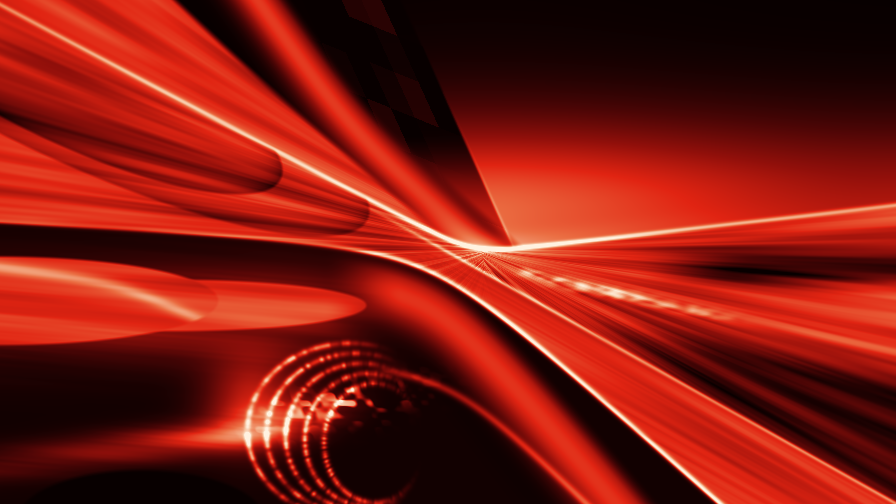
Give the GLSL for this background, as a Shadertoy shader.

```glsl
// Abstract red light trails that sweep through a hub, over a dark glowing sky.
// Bent lines and ellipses cut the canvas into layers of scalar "heat"; fan-shaped
// noise streaks them and a colour ramp turns the heat into light.

const vec2 HUB = vec2(0.96, 0.505);  // where the trails converge
const float EDGE = 0.004;            // softness of layer edges
const float STREAK_FREQ = 26.0;      // streaks per radian of the fan
const float STREAK_GAIN = 0.62;
const float SKY_HEAT = 0.66;
const vec3 BLACK = vec3(0.03, 0.0, 0.0);
const vec3 MAROON = vec3(0.29, 0.02, 0.02);
const vec3 CRIMSON = vec3(0.57, 0.06, 0.04);
const vec3 RED = vec3(0.88, 0.14, 0.07);
const vec3 ORANGE = vec3(0.92, 0.43, 0.26);
const vec3 CREAM = vec3(0.96, 0.75, 0.61);
const vec3 WHITE = vec3(1.0, 0.95, 0.88);

float hash(vec2 p) { return fract(sin(dot(p, vec2(127.1, 311.7))) * 43758.5); }

float noise(vec2 p) {
    vec2 i = floor(p), f = fract(p);
    f = f * f * (3.0 - 2.0 * f);
    return mix(mix(hash(i), hash(i + vec2(1, 0)), f.x),
               mix(hash(i + vec2(0, 1)), hash(i + 1.0), f.x), f.y);
}

float fbm(vec2 p) {
    return 0.55 * noise(p) + 0.3 * noise(p * vec2(2.3, 1.4) + 7.0) + 0.15 * noise(p * vec2(5.1, 2.0) + 19.0);
}

// Smooth step from a to b, in either direction
float fade(float a, float b, float x) {
    x = clamp((x - a) / (b - a), 0.0, 1.0);
    return x * x * (3.0 - 2.0 * x);
}

float inside(float d, float soft) { return fade(soft, -soft, d); }
float glow(float d, float w) { return exp(-d * d / (w * w)); }

// Signed distance to a line that bends between two slopes (positive above)
float bend(vec2 p, vec2 knee, float slopeL, float slopeR, float width) {
    p -= knee;
    float r = length(vec2(p.x, width));
    float mean = 0.5 * (slopeL + slopeR), turn = 0.5 * (slopeR - slopeL);
    float slope = mean + turn * p.x / r;
    return (p.y - mean * p.x - turn * (r - width)) * inversesqrt(1.0 + slope * slope);
}

float ellipse(vec2 p, vec2 radii) {
    float k = length(p / radii);
    return k * (k - 1.0) / max(length(p / (radii * radii)), 0.001);
}

vec3 ramp(float heat) {
    float t = clamp(heat, 0.0, 1.2) * 5.0;
    vec3 c = mix(BLACK, MAROON, min(t, 1.0));
    c = mix(c, CRIMSON, clamp(t - 1.0, 0.0, 1.0));
    c = mix(c, RED, clamp(t - 2.0, 0.0, 1.0));
    c = mix(c, ORANGE, clamp(t - 3.0, 0.0, 1.0));
    c = mix(c, CREAM, clamp(t - 4.0, 0.0, 1.0));
    return mix(c, WHITE, clamp(t - 5.0, 0.0, 1.0));
}

// Sky, dark towers and steep beam
float upperHeat(vec2 p, float streak) {
    float h = SKY_HEAT * glow(p.y - 0.59, 0.17) * mix(1.0, 0.68, fade(1.1, 1.75, p.x));
    h += 0.22 * exp(-length(p - HUB) / 0.16);
    float tower = bend(p, vec2(0.9, 0.77), -2.2, -2.2, 0.1);
    float panel = hash(floor(vec2(tower * 28.0, p.y * 11.0 + tower * 6.0)));
    float wall = 0.5 * fade(0.74, 0.56, p.y) + 0.16 * panel * panel - 0.04;
    h = mix(h, wall, 0.92 * inside(tower, EDGE));
    h += 0.2 * glow(tower, 0.003) * fade(0.85, 0.6, p.y);
    float beam = bend(p, vec2(0.694, 0.757), -1.45, -0.85, 0.1);
    h = mix(h, 0.66 * glow(beam, 0.042), inside(beam - 0.045, 0.015));
    float wedge = bend(p, vec2(0.521, 0.838), -0.95, -0.85, 0.1);
    return mix(h, 0.4 + 0.35 * streak, inside(wedge, 0.008));
}

// Streaked fan between the white trail and the pale arc
float fanHeat(vec2 p, float streak) {
    float left = 0.53 + STREAK_GAIN * (streak - 0.5), right = left + 0.05;
    vec2 q = mat2(0.906, 0.423, -0.423, 0.906) * (p - vec2(0.14, 0.84));
    for (float i = 0.0; i < 2.0; i++) {
        float cap = ellipse(q, vec2(0.46 + 0.19 * i, 0.125 + 0.03 * i));
        left -= (0.3 - 0.08 * i) * inside(cap, EDGE) * exp(cap / 0.025);
    }
    left -= 0.4 * glow(p.y - 0.56 + 0.12 * p.x, 0.018) * fade(0.05, 0.3, p.x) * fade(0.85, 0.5, p.x);
    float trail = bend(p, vec2(1.02, 0.463), -0.3, -0.21, 0.1);
    right -= 0.4 * fade(1.05, 1.45, p.x) * inside(trail + 0.055, 0.03);
    right -= 0.5 * glow(p.y - 0.465, 0.03) * fade(1.25, 1.5, p.x);
    float sparks = noise(p * vec2(45.0, 130.0)) * fade(1.0, 1.08, p.x) * fade(1.55, 1.2, p.x);
    right += glow(trail, 0.011) * (0.15 + 0.65 * sparks);
    return mix(left, right, fade(0.9, 1.04, p.x));
}

// Rounded blades, red band and bright swirl under the arc
float lowerHeat(vec2 p) {
    float grain = fbm(vec2(p.y * 34.0 + p.x * 3.0, p.x * 2.0));
    float h = 0.03 + 0.4 * glow(p.y - 0.38, 0.09) * fade(1.0, 0.5, p.x) * (0.4 + grain);
    float blade = ellipse(p - vec2(0.35, 0.394), vec2(0.377, 0.051));
    h = mix(h, 0.5 + 0.35 * grain, inside(blade, EDGE));
    blade = ellipse(p - vec2(0.0, 0.403), vec2(0.433, 0.088));
    float vein = glow(bend(p, vec2(0.25, 0.425), -0.12, -0.5, 0.1), 0.012);
    h = mix(h, 0.42 + 0.4 * grain + 0.25 * vein, inside(blade, EDGE));
    float band = bend(p, vec2(0.88, 0.41), -0.1, -1.2, 0.12);
    float bandMask = fade(0.64, 0.8, p.x) * inside(band - 0.015, 0.02) * fade(-0.2, -0.1, band);
    h = mix(h, 0.64 * glow(band + 0.035, 0.06), bandMask);
    h += 0.4 * glow(bend(p, vec2(0.9, 0.22), -0.08, -1.0, 0.12), 0.008) * fade(0.72, 0.82, p.x);
    float shelf = bend(p, vec2(0.42, 0.135), 0.12, 0.2, 0.1);
    h += (0.2 + 0.7 * p.x) * glow(shelf, 0.035) * fade(0.78, 0.5, p.x) * (0.5 + grain);
    h += 0.5 * glow(length(p - vec2(0.5, 0.2)), 0.09);
    for (float i = 0.0; i < 5.0; i++) {
        vec2 c = p - vec2(0.695 + 0.012 * i, 0.145 - 0.006 * i);
        float ring = ellipse(c, vec2(0.204 - 0.026 * i, 0.174 - 0.014 * i));
        float cells = noise(vec2(atan(c.y, -c.x) * 22.0, i * 5.0));
        h += glow(ring, 0.006) * (0.2 + 0.6 * cells) * fade(0.1, -0.06, c.x);
    }
    float flecks = fade(0.45, 0.8, noise(vec2(p.x * 55.0 + p.y * 18.0, p.y * 75.0)));
    h += 0.8 * flecks * glow(p.y - 0.19 - 0.2 * (p.x - 0.65), 0.035) * glow(p.x - 0.68, 0.12);
    return h * fade(-0.006, 0.006, ellipse(p - vec2(0.28, -0.03), vec2(0.243, 0.097)));
}

void mainImage(out vec4 fragColor, in vec2 fragCoord) {
    vec2 p = fragCoord / iResolution.y, v = p - HUB;
    float angle = atan(v.y, abs(v.x) + 0.02) + 2.0 * step(0.0, v.x);
    float streak = fbm(vec2(angle * STREAK_FREQ, length(v) * 2.2));

    // Layers from back to front
    float trail = bend(p, vec2(0.938, 0.509), -0.53, 0.12, 0.05);
    float diagonal = bend(p, vec2(0.926, 0.479), -0.56, -0.56, 0.1);
    float arc = bend(p, vec2(0.856, 0.456), -0.05, -0.9, 0.15);
    float h = mix(upperHeat(p, streak), fanHeat(p, streak), inside(trail, EDGE));
    float ribbon = 0.43 + 0.35 * fbm(vec2(diagonal * 45.0, p.x * 2.0));
    h = mix(h, ribbon, inside(diagonal, EDGE) * fade(0.75, 1.0, p.x));
    h = mix(h, lowerHeat(p), inside(arc, EDGE));

    // Bright trails on the layer edges
    float nearHub = exp(-length(v) / 0.3);
    h += glow(trail, 0.005) * (0.3 + 0.5 * nearHub) + 0.28 * nearHub * glow(trail, 0.03);
    h += 0.42 * glow(diagonal, 0.004) * fade(0.65, 0.95, p.x);
    h += glow(arc - 0.003, 0.006) * (0.2 + 0.4 * fade(0.5, 0.85, p.x));
    fragColor = vec4(ramp(h), 1.0);
}
```
